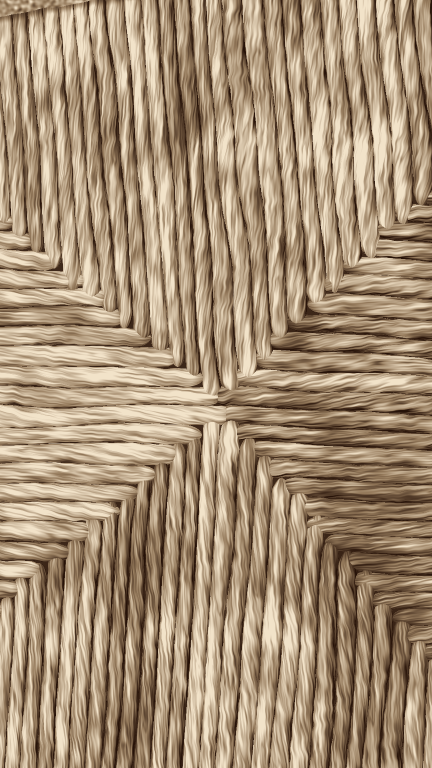
Reproduce this texture procedurally as a Shadertoy shader.

```glsl
const vec2 CENTRE = vec2(0.514, 0.84);      // where the four panels meet
const vec2 SEAM_UP = vec2(0.81, 1.02);      // seam slopes, left and right
const vec2 SEAM_DOWN = vec2(0.855, 1.14);
const float PITCH_UP = 0.0405;              // cord spacing, canvas width = 1
const float PITCH_DOWN = 0.0400;
const float PITCH_LEFT = 0.0450;
const float PITCH_RIGHT = 0.0425;
const float TIP_LENGTH = 0.040;
const float OVERLAP = 0.030;
const float WOBBLE = 0.018;
const float TWIST = 0.36;
const float FIBRE = 0.62;
const float STRAND = 0.46;
const float PATCHES = 0.30;                 // broad light and dark areas
const int SAMPLES = 2;
const vec3 SHADOW = vec3(0.15, 0.07, 0.03);
const vec3 STRAW = vec3(0.585, 0.48, 0.36);
const vec3 HIGHLIGHT = vec3(0.95, 0.89, 0.79);

struct Panel {
    vec2 slopes;    // seam slope on the negative and positive side
    float pitch;
    float lean;
    float light;    // signed side lighting across a cord
    float gap;      // brightness between cords
    float tone;
    float lift;     // stacking bias
    float seed;
};

vec2 hash2(vec2 p) {
    p = vec2(dot(p, vec2(127.1, 311.7)), dot(p, vec2(269.5, 183.3)));
    return fract(sin(p) * 43758.5) * 2.0 - 1.0;
}

float gradientNoise(vec2 p) {
    vec2 i = floor(p), f = fract(p);
    vec2 u = f * f * (3.0 - 2.0 * f);
    vec2 e = vec2(1.0, 0.0);
    float a = dot(hash2(i), f);
    float b = dot(hash2(i + e.xy), f - e.xy);
    float c = dot(hash2(i + e.yx), f - e.yx);
    float d = dot(hash2(i + e.xx), f - e.xx);
    return mix(mix(a, b, u.x), mix(c, d, u.x), u.y);
}

float seam(float x, vec2 slopes) {
    return abs(x) * (x < 0.0 ? slopes.x : slopes.y);
}

// One wedge of parallel cords: q.x runs across, q.y away from the centre.
// Returns height and brightness.
vec2 cords(vec2 q, Panel k) {
    q.x += k.lean * max(q.y - seam(q.x, k.slopes), 0.0);
    q.x += WOBBLE * gradientNoise(q * vec2(9.0, 4.0) + k.seed);
    float id = floor(q.x / k.pitch);
    float middle = (id + 0.5) * k.pitch;
    vec2 rnd = hash2(vec2(id, k.seed));
    float along = q.y - seam(middle, k.slopes) + OVERLAP + 0.012 * rnd.x;
    if (along <= 0.0) return vec2(0.0);

    // Rounded profile with a blunt, frayed tip
    float blunt = 1.0 - min(along / TIP_LENGTH, 1.0);
    float width = sqrt(1.0 - blunt * blunt) * (0.99 + 0.04 * rnd.y);
    float turns = along / k.pitch;
    float r = 2.0 * (q.x - middle) / (k.pitch * width);
    r += 0.20 * gradientNoise(vec2(turns * 1.8, id * 3.7 + k.seed));
    if (abs(r) >= 1.0) return vec2(0.0);
    float body = sqrt(1.0 - r * r);

    // Twisted strands and dry fibres wound around the cord
    float wound = asin(r) - TWIST * turns * (1.0 + 0.4 * rnd.x);
    vec2 offset = vec2(id * 17.3, id * 5.1 + k.seed);
    float strand = gradientNoise(vec2(wound * 1.7, turns * 0.28) + offset);
    float fibre = gradientNoise(vec2(wound * 4.4, turns * 0.8) + offset + 31.0);
    float crease = 1.0 - smoothstep(0.0, 0.08, abs(strand + 0.06));

    float v = mix(k.gap, 0.75 + k.tone, pow(body, 0.8));
    v += k.light * r + STRAND * strand + FIBRE * fibre;
    v += 0.11 * rnd.y - 0.16 * crease;
    v *= mix(0.65, 1.0, smoothstep(0.0, 0.03, along));
    return vec2(body * width + k.lift, v);
}

vec2 upper(vec2 a, vec2 b) { return b.x > a.x ? b : a; }

vec3 weave(vec2 p) {
    vec2 d = p - CENTRE;
    Panel top = Panel(SEAM_UP, PITCH_UP, 0.09, -0.21, 0.02, 0.02, 0.25, 3.0);
    Panel base = Panel(SEAM_DOWN, PITCH_DOWN, 0.07, -0.21, 0.02, 0.0, 0.0, 19.0);
    Panel left = Panel(1.0 / vec2(SEAM_DOWN.x, SEAM_UP.x), PITCH_LEFT,
                       0.0, 0.15, 0.30, 0.11, 0.12, 41.0);
    Panel right = Panel(1.0 / vec2(SEAM_DOWN.y, SEAM_UP.y), PITCH_RIGHT,
                        0.05, 0.15, 0.15, -0.13, 0.0, 67.0);
    vec2 surface = vec2(0.0, 0.10);
    surface = upper(surface, cords(d - vec2(0.0, 0.025), top));
    surface = upper(surface, cords(vec2(d.x, -d.y - 0.03), base));
    surface = upper(surface, cords(vec2(d.y, 0.012 - d.x), left));
    surface = upper(surface, cords(vec2(d.y, d.x + 0.012), right));

    // Uneven weathering over the whole seat
    float patches = gradientNoise(p * 3.0 + 7.0) + gradientNoise(p * 8.0 + 23.0);
    surface.y += PATCHES * patches * smoothstep(0.0, 0.5, surface.y);

    // Gritty ground beyond the upper left edge
    float edge = p.y - 1.74 - 0.17 * p.x + 0.008 * gradientNoise(p * 25.0);
    float grit = 0.6 + 0.8 * gradientNoise(p * 95.0);
    float v = surface.y * (1.0 - 0.5 * smoothstep(-0.02, 0.0, edge));
    v = clamp(mix(v, grit, step(0.0, edge)), 0.0, 1.0);
    return v < 0.5 ? mix(SHADOW, STRAW, v * 2.0)
                   : mix(STRAW, HIGHLIGHT, v * 2.0 - 1.0);
}

void mainImage(out vec4 fragColor, in vec2 fragCoord) {
    // Supersampling smooths every edge
    vec3 sum = vec3(0.0);
    for (int y = 0; y < SAMPLES; y++)
        for (int x = 0; x < SAMPLES; x++) {
            vec2 jitter = (vec2(x, y) + 0.5) / float(SAMPLES) - 0.5;
            sum += weave((fragCoord + jitter) / iResolution.x);
        }
    fragColor = vec4(sum / float(SAMPLES * SAMPLES), 1.0);
}
```
